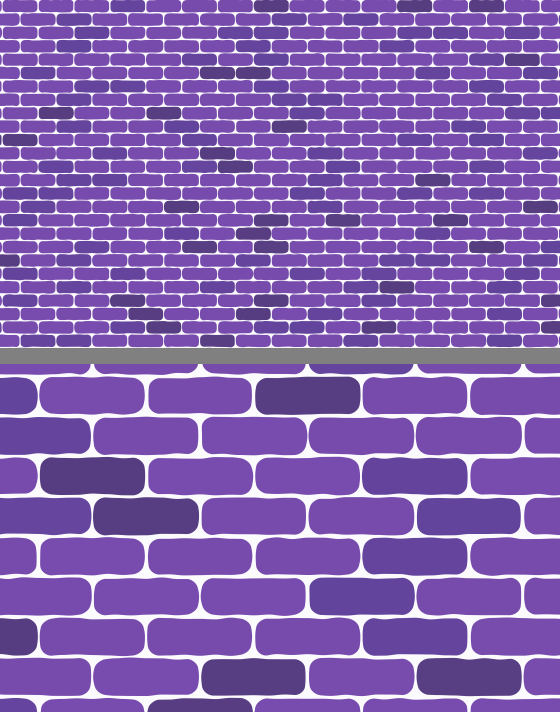
Top, the full canvas; bottom, a detail of the centre.
Write a WebGL 1 fragment shader that draws this pattern.

```glsl
precision highp float;
// Purple running-bond brick wall with soft, uneven bricks and pale mortar.

uniform vec2 u_resolution;

// Lengths below are in units of one course height.
const float COURSES_PER_WIDTH = 41.83;
const float BRICK_LENGTH = 2.68;
const vec2 WALL_SHIFT = vec2(-0.163, 0.044);
const vec2 MORTAR_HALF = vec2(0.03, 0.043);
const float CORNER_RADIUS = 0.22;
const float END_BULGE = 0.1;
const float WOBBLE = 0.055;
const float BLOCK = 4.0;
const int SAMPLES = 3;

const vec3 MORTAR = vec3(0.985, 0.98, 0.99);
const vec3 BRICK_LIGHT = vec3(0.467, 0.296, 0.678);
const vec3 BRICK_MID = vec3(0.392, 0.267, 0.615);
const vec3 BRICK_DARK = vec3(0.341, 0.239, 0.506);

float hash(vec2 p) {
  vec3 q = fract(p.xyx * vec3(0.1031, 0.1030, 0.0973));
  q += dot(q, q.yzx + 33.33);
  return fract((q.x + q.y) * q.z);
}

float valueNoise(vec2 p) {
  vec2 cell = floor(p);
  vec2 f = fract(p);
  f = f * f * (3.0 - 2.0 * f);
  float low = mix(hash(cell), hash(cell + vec2(1.0, 0.0)), f.x);
  float high = mix(hash(cell + vec2(0.0, 1.0)), hash(cell + vec2(1.0, 1.0)), f.x);
  return mix(low, high, f.y);
}

float roundedBox(vec2 p, vec2 halfSize, float radius) {
  vec2 q = abs(p) - halfSize + radius;
  return length(max(q, 0.0)) + min(max(q.x, q.y), 0.0) - radius;
}

// Signed distance to a brick with bowed ends and a hand-cut outline.
float brickDistance(vec2 p, vec2 id) {
  vec2 halfSize = 0.5 * vec2(BRICK_LENGTH, 1.0) - MORTAR_HALF;
  halfSize.x -= END_BULGE * 4.0 * p.y * p.y;
  float roughness = valueNoise(p * 2.6 + id * 17.0 + 200.0) - 0.5;
  return roundedBox(p, halfSize, CORNER_RADIUS) + WOBBLE * roughness;
}

// Each short run of bricks holds about one deeper brick in a random slot.
vec3 brickColor(vec2 id) {
  float stagger = floor(BLOCK * hash(vec2(id.y, 53.0)));
  float slot = id.x + stagger;
  vec2 block = vec2(floor(slot / BLOCK), id.y);
  float rank = mod(slot + floor(BLOCK * hash(block + 29.0)), BLOCK);
  float depth = rank + hash(id + 71.0);
  vec3 color = mix(BRICK_LIGHT, BRICK_MID, step(2.9, depth));
  color = mix(color, BRICK_DARK, step(3.63, depth));
  return color * (0.99 + 0.02 * hash(id + 139.0));
}

// Color at one point; every other course is shifted by half a brick.
vec3 wallColor(vec2 wall, float softness) {
  float course = floor(wall.y);
  float along = wall.x / BRICK_LENGTH - 0.5 * mod(course, 2.0);
  vec2 id = vec2(floor(along), course);
  vec2 local = vec2((fract(along) - 0.5) * BRICK_LENGTH, fract(wall.y) - 0.5);
  float coverage = clamp(0.5 - brickDistance(local, id) / softness, 0.0, 1.0);
  return mix(MORTAR, brickColor(id), coverage);
}

void main() {
  float scale = COURSES_PER_WIDTH / u_resolution.x;
  vec2 fromTop = vec2(gl_FragCoord.x, u_resolution.y - gl_FragCoord.y);
  float count = float(SAMPLES);

  // Average a small grid of samples so thin joints keep an even weight.
  vec3 total = vec3(0.0);
  for (int i = 0; i < SAMPLES; i++) {
    for (int j = 0; j < SAMPLES; j++) {
      vec2 offset = (vec2(float(i), float(j)) + 0.5) / count - 0.5;
      vec2 wall = (fromTop + offset) * scale + WALL_SHIFT;
      total += wallColor(wall, scale / count);
    }
  }
  gl_FragColor = vec4(total / (count * count), 1.0);
}
```
